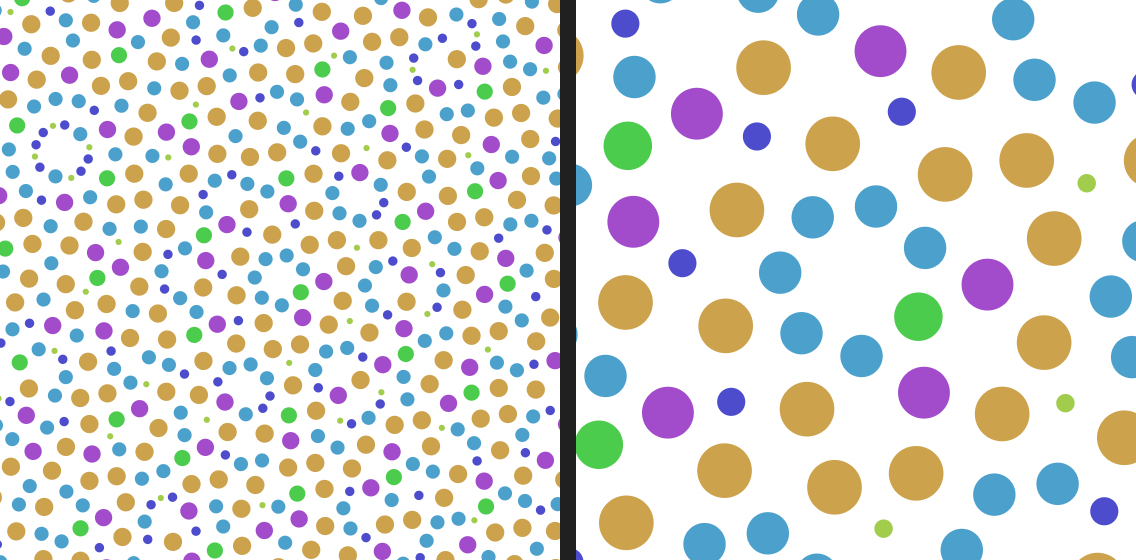
Left, the full canvas; right, a detail of the centre.
This pattern is drawn by a Shadertoy shader. Its source:

```glsl
// Scattered coloured discs: one disc at the centre of every rhombus of a
// quasiperiodic tiling. Seven families of parallel lines cross each other;
// each crossing is dual to a rhombus, whose shape sets disc size and hue.

const int FAMILIES = 7;
const float ANGLE_STEP = 0.87;       // turn between families, radians
const float LINE_OFFSET = 0.2;       // shift of every family from the centre
const float EDGES_ACROSS = 20.0;     // rhombus edges along the canvas
const float DISC_SIZE = 0.33;        // disc radius per unit of rhombus area
const vec3 PAPER = vec3(1.0);

vec2 direction(int family) {
    float angle = ANGLE_STEP * float(family);
    return vec2(cos(angle), sin(angle));
}

// Saturated hue wheel limited to a soft range.
vec3 hueColor(float turns) {
    vec3 wheel = abs(mod(turns * 6.0 + vec3(0.0, 4.0, 2.0), 6.0) - 3.0) - 1.0;
    return mix(vec3(0.3), vec3(0.8), clamp(wheel, 0.0, 1.0));
}

// Point where line a of direction u meets line b of direction v.
vec2 crossing(vec2 u, vec2 v, float a, float b) {
    return vec2(a * v.y - b * u.y, b * u.x - a * v.x) / (u.x * v.y - u.y * v.x);
}

// Centre of the rhombus dual to the crossing of line m (family j), n (family k).
vec2 rhombusCentre(vec2 gridPoint, int j, int k, float m, float n) {
    vec2 centre = (m + 0.5) * direction(j) + (n + 0.5) * direction(k);
    for (int i = 0; i < FAMILIES; i++) {
        if (i == j || i == k) continue;
        vec2 e = direction(i);
        centre += ceil(dot(gridPoint, e) - LINE_OFFSET) * e;
    }
    return centre;
}

// Approximate inverse of the map from line grid to tiling.
vec2 tilingToGrid(vec2 p) {
    mat2 stretch = mat2(0.0);
    vec2 shift = vec2(0.0);
    for (int i = 0; i < FAMILIES; i++) {
        vec2 e = direction(i);
        stretch += outerProduct(e, e);
        shift += (0.5 - LINE_OFFSET) * e;
    }
    return inverse(stretch) * (p - shift);
}

// Coverage of the disc of families j and k at tiling point p.
float discCoverage(vec2 p, vec2 nearGrid, int j, int k, float radius, float pixel) {
    vec2 u = direction(j), v = direction(k);
    vec2 nearest = floor(vec2(dot(nearGrid, u), dot(nearGrid, v)) - LINE_OFFSET + 0.5);
    float coverage = 0.0;
    for (int a = -1; a <= 1; a++) {
        for (int b = -1; b <= 1; b++) {
            vec2 line = nearest + vec2(a, b);
            vec2 gridPoint = crossing(u, v, line.x + LINE_OFFSET, line.y + LINE_OFFSET);
            if (distance(gridPoint, nearGrid) > 0.9) continue;
            vec2 centre = rhombusCentre(gridPoint, j, k, line.x, line.y);
            float edge = distance(p, centre) - radius;
            coverage = max(coverage, clamp(0.5 - edge / pixel, 0.0, 1.0));
        }
    }
    return coverage;
}

void mainImage(out vec4 fragColor, in vec2 fragCoord) {
    float pixel = EDGES_ACROSS / iResolution.y;
    vec2 p = (fragCoord - 0.5 * iResolution.xy) * pixel;
    vec2 nearGrid = tilingToGrid(p);
    vec3 color = PAPER;

    // Every pair of families gives one rhombus shape and direction.
    for (int j = 0; j < FAMILIES - 1; j++) {
        for (int k = j + 1; k < FAMILIES; k++) {
            float gap = float(k - j);
            float radius = DISC_SIZE * abs(sin(ANGLE_STEP * gap));
            float coverage = discCoverage(p, nearGrid, j, k, radius, pixel);
            color = mix(color, hueColor(gap * 5.0 / 9.0), coverage);
        }
    }
    fragColor = vec4(color, 1.0);
}
```
